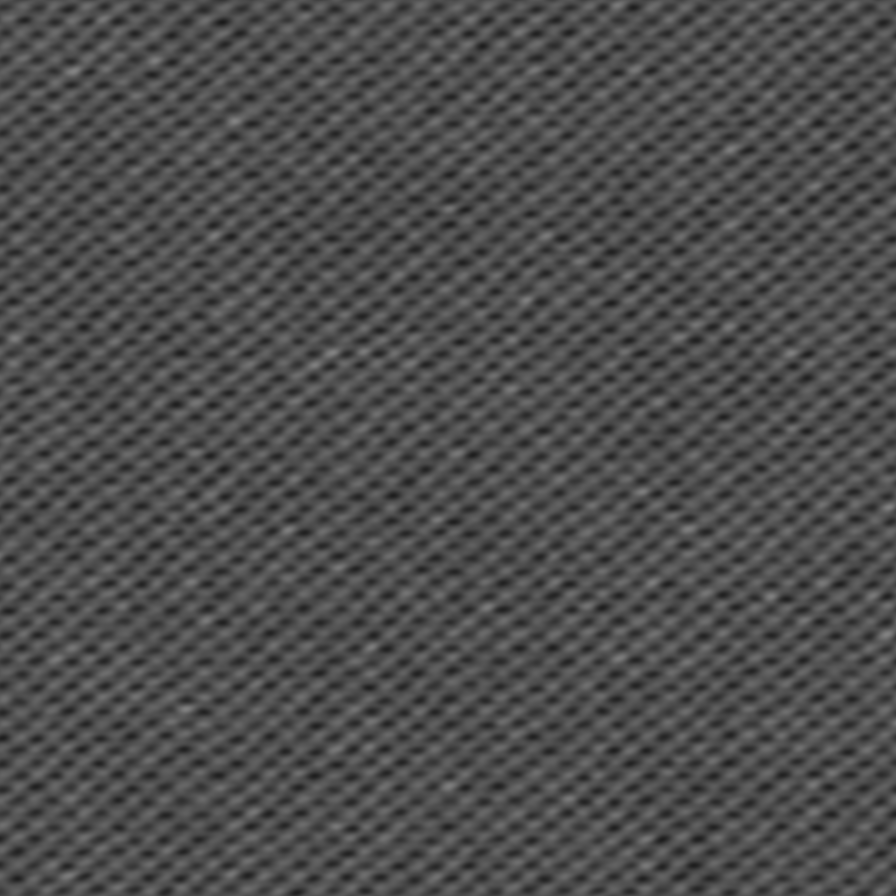
Give the GLSL for this texture, as a Shadertoy shader.

```glsl
// Charcoal twill cloth: a staggered lattice of soft, tilted yarn floats and
// dark gaps whose rows climb to the right. Each stitch varies in brightness
// and position; gradient noise bends the threads and mottles the cloth.

const vec2 REPEATS = vec2(27.0, 70.0);   // stitches across, rows up
const float ROW_SHIFT = 0.51;            // sideways step per row, in stitches
const float STITCH_ASPECT = 2.59;        // stitch width over row height
const float TAU = 6.2831853;

const vec3 CLOTH_GREY = vec3(0.317);
const vec3 YARN_LIGHT = vec3(0.098);     // added on raised floats
const vec3 GAP_SHADE = vec3(0.148);      // removed between floats

vec2 hash22(vec2 p) {
    vec3 q = fract(vec3(p.xyx) * vec3(0.1031, 0.1030, 0.0973));
    q += dot(q, q.yzx + 33.33);
    return fract((q.xx + q.yz) * q.zy);
}

float cornerGradient(vec2 cell, vec2 offset) {
    float angle = TAU * hash22(cell).x;
    return dot(vec2(cos(angle), sin(angle)), offset);
}

// Gradient noise, roughly -0.7 to 0.7.
float gradientNoise(vec2 p) {
    vec2 i = floor(p), f = fract(p);
    vec2 u = f * f * f * (f * (f * 6.0 - 15.0) + 10.0);
    vec2 e = vec2(0.0, 1.0);
    float low = mix(cornerGradient(i, f),
                    cornerGradient(i + e.yx, f - e.yx), u.x);
    float high = mix(cornerGradient(i + e.xy, f - e.xy),
                     cornerGradient(i + e.yy, f - e.yy), u.x);
    return mix(low, high, u.y);
}

// Soft elongated spot that rises to the right.
float softDash(vec2 d, vec2 radius, float slope) {
    d.y -= slope * d.x;
    d /= radius;
    return exp(-dot(d, d));
}

// Returns raised yarn light in x and gap shade in y.
vec2 weave(vec2 g) {
    vec2 relief = vec2(0.0);
    float baseRow = floor(g.y);
    for (int j = -1; j <= 1; j++) {
        float row = baseRow + float(j);
        float x = g.x - row * ROW_SHIFT;
        for (int i = -1; i <= 1; i++) {
            float column = floor(x) + float(i);
            vec2 id = vec2(column, row) + 137.0;
            vec2 tone = hash22(id);
            vec2 jitter = (hash22(id + 61.0) - 0.5) * vec2(0.4, 0.18);
            vec2 d = vec2((x - column - 0.5) * STITCH_ASPECT,
                          g.y - row - 0.5) + jitter;

            // A few floats catch much more light than the rest.
            float shine = 0.6 + 0.65 * tone.x
                        + 0.8 * smoothstep(0.9, 1.0, tone.y);
            relief.x += shine * softDash(d, vec2(0.76, 0.37), 0.15);

            // The gap lies half a stitch along and slightly lower.
            vec2 gap = d - vec2(0.48 * STITCH_ASPECT, -0.12);
            relief.y += (0.7 + 0.55 * tone.y)
                      * softDash(gap, vec2(0.76, 0.36), 0.07);
        }
    }
    return relief;
}

// Continuous diagonal rib through the float centres.
float twillRib(vec2 g) {
    return cos(TAU * (g.x - ROW_SHIFT * (g.y - 0.5) - 0.5));
}

void mainImage(out vec4 fragColor, in vec2 fragCoord) {
    vec2 uv = fragCoord / iResolution.xy;

    // Slight wander of the threads, in stitch units.
    vec2 wander = vec2(gradientNoise(uv * 9.0 + 3.0),
                       gradientNoise(uv * vec2(14.0, 10.0) + 41.0));
    vec2 g = uv * REPEATS + wander * vec2(0.16, 0.35);

    vec2 relief = weave(g);
    vec3 color = CLOTH_GREY + YARN_LIGHT * relief.x - GAP_SHADE * relief.y;
    color += 0.008 * twillRib(g);

    // Broad mottling, uneven yarn thickness and fine fibre grain.
    float mottle = gradientNoise(uv * 6.0 + 17.0)
                 + 0.8 * gradientNoise(uv * vec2(34.0, 20.0) + 71.0);
    float grain = gradientNoise(uv * vec2(90.0, 140.0) + 11.0);
    color += 0.018 * mottle + 0.035 * grain;

    fragColor = vec4(clamp(color, 0.0, 1.0), 1.0);
}
```
